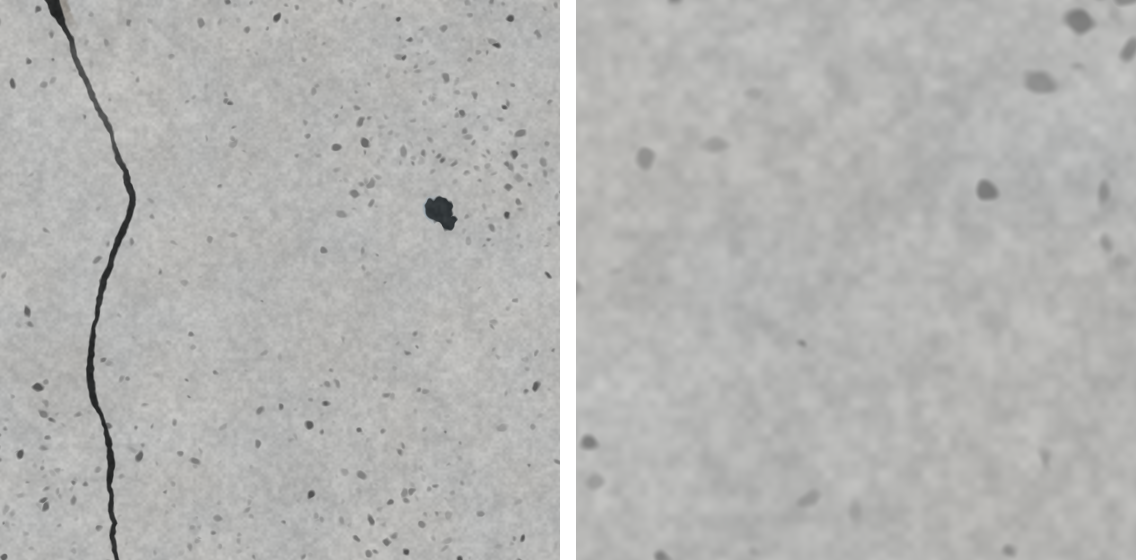
Left, the full canvas; right, a detail of the centre.
Write a WebGL 1 fragment shader that draws this texture.

```glsl
precision highp float;
// Pale grey concrete with fine grain, scattered pits, one deep hole and a long wandering crack.
uniform vec2 u_resolution;

const vec3 CONCRETE = vec3(0.711, 0.712, 0.706);
const vec3 PIT_COLOR = vec3(0.25, 0.25, 0.25);
const vec3 CRACK_COLOR = vec3(0.17, 0.175, 0.175);
const vec3 HOLE_COLOR = vec3(0.20, 0.22, 0.23);
const vec3 HOLE_RIM = vec3(0.52, 0.60, 0.66);
const vec3 SPALL_COLOR = vec3(0.57, 0.55, 0.52);
const vec2 HOLE_CENTER = vec2(0.785, 0.624);
const float HOLE_RADIUS = 0.023;
const float CRACK_X = 0.196;
const float CRACK_SWING = 0.038;
const float CRACK_HALF_WIDTH = 0.0052;
const float EDGE_BLUR = 0.0022;
const float GRAIN_CONTRAST = 1.0;

float hash(vec2 p) {
  vec3 q = fract(vec3(p.xyx) * 0.1031);
  q += dot(q, q.yzx + 33.33);
  return fract((q.x + q.y) * q.z);
}

// Smooth value noise centred on zero, range -0.5 to 0.5.
float noise(vec2 p) {
  vec2 i = floor(p), f = fract(p);
  f = f * f * (3.0 - 2.0 * f);
  float low = mix(hash(i), hash(i + vec2(1.0, 0.0)), f.x);
  float high = mix(hash(i + vec2(0.0, 1.0)), hash(i + 1.0), f.x);
  return mix(low, high, f.y) - 0.5;
}

// Piecewise linear noise, for the angular kinks of the crack.
float kinks(float t, float seed) {
  float i = floor(t);
  return mix(hash(vec2(i, seed)), hash(vec2(i + 1.0, seed)), t - i) - 0.5;
}

float grain(vec2 p) {
  float g = 0.030 * noise(p * 6.0 + 3.0) + 0.030 * noise(p * 18.0 + 11.0);
  g += 0.040 * noise(p * 55.0 + 27.0);
  g += 0.058 * noise(p * 112.0 + 41.0) + 0.045 * noise(p * 190.0 + 73.0);
  return g * GRAIN_CONTRAST;
}

// Pits gather at the upper right and along the bottom.
float pitDensity(vec2 p) {
  float upperRight = smoothstep(0.30, 0.75, p.x) * smoothstep(0.48, 0.75, p.y);
  float bottom = 1.0 - smoothstep(0.08, 0.38, p.y);
  float clumps = clamp(1.0 + 2.2 * noise(p * 8.0 + 50.0), 0.0, 2.0);
  return (0.10 + 0.27 * max(upperRight, 0.75 * bottom)) * clumps;
}

// Darkness of one layer of small, randomly turned oval pits.
float pits(vec2 p, float cells, float radius, float strength, float seed, float blur) {
  vec2 home = floor(p * cells);
  float dark = 0.0;
  for (int j = -1; j <= 1; j++) {
    for (int i = -1; i <= 1; i++) {
      vec2 cell = home + vec2(float(i), float(j));
      vec2 key = cell + seed;
      vec2 center = (cell + vec2(hash(key), hash(key + 17.3))) / cells;
      float present = step(hash(key + 31.7), pitDensity(center));
      float angle = 6.2832 * hash(key + 47.1);
      vec2 axis = vec2(cos(angle), sin(angle));
      vec2 d = p - center;
      d = vec2(dot(d, axis), dot(d, vec2(-axis.y, axis.x)));
      d.x *= mix(0.55, 1.0, hash(key + 59.9));
      float size = radius * mix(0.6, 1.3, hash(key + 71.3));
      float depth = hash(key + 83.7);
      depth = strength * mix(0.25, 1.0, depth * depth);
      float mask = 1.0 - smoothstep(-blur, blur, length(d) - size);
      dark = max(dark, present * depth * mask);
    }
  }
  return dark;
}

// Horizontal position of the crack at depth v below the top edge.
float crackPath(float v) {
  float swing = CRACK_SWING * cos(10.83 * (v - 0.335));
  swing *= 1.0 - smoothstep(0.70, 0.95, v);
  float topBend = 0.066 * exp(-9.0 * v);
  return CRACK_X + swing - topBend + 0.020 * kinks(v * 14.0, 5.0) + 0.006 * kinks(v * 46.0, 9.0);
}

void main() {
  vec2 uv = gl_FragCoord.xy / u_resolution.y;
  float blur = max(EDGE_BLUR, 0.8 / u_resolution.y);
  vec2 warp = vec2(noise(uv * 120.0), noise(uv * 120.0 + 90.0));

  // Mottled surface
  float g = grain(uv);
  vec3 color = CONCRETE + g * vec3(1.0, 0.99, 0.97);
  color += vec3(-0.5, 0.0, 0.6) * 0.016 * noise(uv * 14.0 + 130.0);

  // Small pits: many faint ones, fewer dark ones
  vec2 rough = uv + 0.004 * warp;
  float pitting = pits(rough, 46.0, 0.0034, 0.50, 7.0, blur * 1.2);
  pitting = max(pitting, pits(rough, 25.0, 0.0050, 0.88, 211.0, blur * 1.2));
  color = mix(color, PIT_COLOR, pitting);

  // Deep hole with a lobe at its lower right and a cool rim on the left
  vec2 h = uv - HOLE_CENTER + 0.006 * warp + 0.010 * vec2(noise(uv * 50.0), noise(uv * 50.0 + 60.0));
  float body = length(h * vec2(1.05, 0.88)) - HOLE_RADIUS;
  float lobe = length(h - vec2(0.015, -0.021)) - 0.55 * HOLE_RADIUS;
  float hole = min(body, lobe);
  float rim = (1.0 - smoothstep(0.0, 0.007, abs(hole))) * smoothstep(0.005, 0.025, -h.x);
  color = mix(color, HOLE_RIM, 0.7 * rim);
  color = mix(color, HOLE_COLOR + 0.8 * g, 1.0 - smoothstep(-blur, blur, hole));

  // Crack, widest at the chipped top and fainter just below it
  float v = 1.0 - uv.y;
  float slope = (crackPath(v + 0.004) - crackPath(v - 0.004)) / 0.008;
  float side = (uv.x - crackPath(v) + 0.003 * warp.x) / sqrt(1.0 + slope * slope);
  float chipped = 1.0 - smoothstep(0.015, 0.065, v);
  float width = CRACK_HALF_WIDTH * (1.0 + 0.7 * noise(vec2(v * 24.0, 4.0))) + 0.006 * chipped;
  float faint = smoothstep(0.05, 0.09, v) * (1.0 - smoothstep(0.25, 0.34, v));
  float spall = chipped * smoothstep(-0.002, 0.004, side) * (1.0 - smoothstep(0.020, 0.028, side));
  color = mix(color, SPALL_COLOR + g, 0.8 * spall);
  float crack = 1.0 - smoothstep(-blur, blur, abs(side) - width * (1.0 - 0.15 * faint));
  color = mix(color, CRACK_COLOR + 0.8 * g, crack * (1.0 - 0.25 * faint));

  gl_FragColor = vec4(color, 1.0);
}
```
